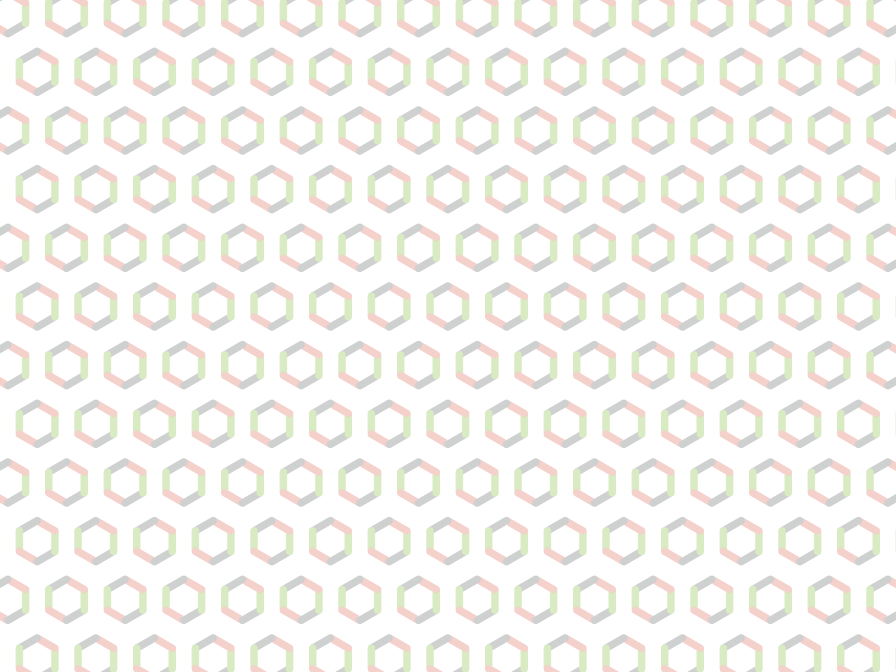
This pattern is drawn by a WebGL 2 fragment shader. Its source:

```glsl
#version 300 es
precision highp float;

#define PITCH 0.0873
#define ORIGIN vec2(0.4918, 0.5439)
#define HEX_RADIUS 0.350
#define HALF_WIDTH 0.064
#define PAPER vec3(1.0)
#define PINK vec3(0.96, 0.82, 0.80)
#define GREEN vec3(0.85, 0.92, 0.76)
#define GREY vec3(0.81, 0.82, 0.82)

uniform vec2 u_resolution;
out vec4 fragColor;

const float SIXTH_TURN = 1.04719755;

// Corner k, counted clockwise from the top
vec2 hexCorner(float k) {
  float angle = k * SIXTH_TURN;
  return HEX_RADIUS * vec2(sin(angle), cos(angle));
}

float segmentDistance(vec2 p, vec2 a, vec2 b) {
  vec2 pa = p - a, ba = b - a;
  return length(pa - ba * clamp(dot(pa, ba) / dot(ba, ba), 0.0, 1.0));
}

// Opposite sides share a colour
vec3 sideColor(float k) {
  float kind = mod(k, 3.0);
  return kind < 0.5 ? PINK : (kind < 1.5 ? GREEN : GREY);
}

float coverage(float dist, float pixel) {
  return clamp(0.5 - dist / pixel, 0.0, 1.0);
}

void main() {
  vec2 grid = (gl_FragCoord.xy / u_resolution.y - ORIGIN) / PITCH;
  float pixel = 1.0 / (u_resolution.y * PITCH);

  // Alternate rows shift by half a cell
  float row = floor(grid.y + 0.5);
  grid.x += 0.5 * mod(row, 2.0);
  vec2 p = grid - floor(grid + 0.5);

  // Side whose sector holds this point
  float side = floor(atan(p.x, p.y) / SIXTH_TURN);
  vec2 start = hexCorner(side);
  vec2 end = hexCorner(side + 1.0);

  // Each side's round cap overlaps the next one clockwise
  float cap = coverage(length(p - start) - HALF_WIDTH, pixel);
  vec3 ink = mix(sideColor(side), sideColor(side - 1.0), cap);

  float stroke = coverage(segmentDistance(p, start, end) - HALF_WIDTH, pixel);
  fragColor = vec4(mix(PAPER, ink, stroke), 1.0);
}
```
